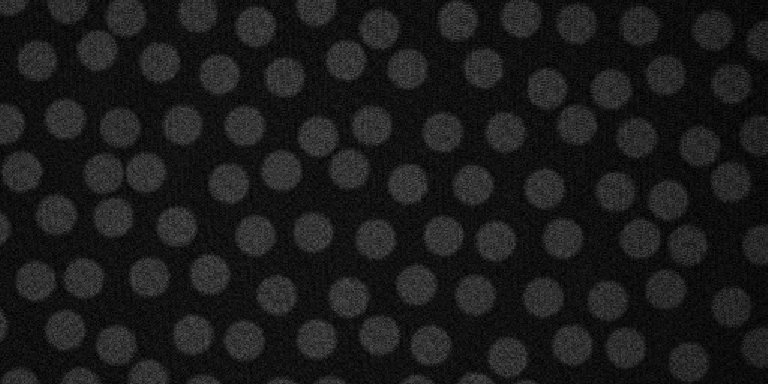
A Shadertoy shader for this pattern:

```glsl
// Soft grey dots on a near-black ground, under dim uneven light with film grain.
// Dots sit on a slightly tilted, staggered lattice; each centre is pushed off
// its place by a hashed angle and distance. Lengths are in canvas heights.

float hash(vec2 p) {
    return fract(sin(dot(p, vec2(127.1, 311.7))) * 43758.5453);
}

mat2 rotate(float angle) {
    float c = cos(angle), s = sin(angle);
    return mat2(c, -s, s, c);
}

// Coverage of the nearest dots, with a small change of strength per dot
float dots(vec2 p) {
    vec2 pitch = vec2(0.167, 0.141);
    float row = floor(p.y / pitch.y);
    float cover = 0.0;
    for (int j = -1; j <= 1; j++) {
        float r = row + float(j);
        float stagger = 0.5 * mod(r, 2.0);
        float column = floor(p.x / pitch.x - stagger);
        for (int i = -1; i <= 1; i++) {
            vec2 cell = vec2(column + float(i), r);
            float angle = 6.2832 * hash(cell + 3.7);
            float push = 0.033 * sqrt(hash(cell + 19.3));
            vec2 centre = (cell + 0.5 + vec2(stagger, 0.0)) * pitch
                        + push * vec2(cos(angle), sin(angle));
            float disc = 1.0 - smoothstep(0.043, 0.060, length(p - centre));
            cover = max(cover, disc * mix(0.93, 1.05, hash(cell + 41.9)));
        }
    }
    return cover;
}

void mainImage(out vec4 fragColor, in vec2 fragCoord) {
    vec2 uv = fragCoord / iResolution.y;

    // Tilted lattice, measured from the middle of the canvas
    vec2 p = rotate(-0.035) * (uv - vec2(1.0, 0.5));
    float tone = mix(0.066, 0.202, dots(p - vec2(-0.01, -0.042)));

    // Light fades away from the left of centre, most at the upper right
    vec2 fromLight = uv - vec2(0.75, 0.4);
    tone *= 1.04 - 0.2 * dot(fromLight, fromLight);

    // Grain grows with the square root of the brightness
    vec2 speck = floor(uv * 256.0);
    float grain = hash(speck) + hash(speck + 57.3) - 1.0;
    tone += 0.22 * sqrt(tone) * grain;

    fragColor = vec4(vec3(tone), 1.0);
}
```
